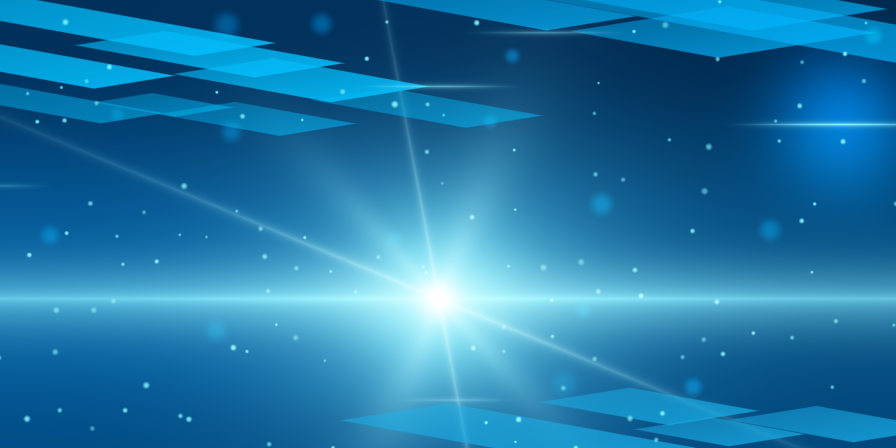
Reproduce this background procedurally as a Shadertoy shader.

```glsl
// A blue horizon with a bright star flare, translucent slanted plates and drifting sparks.
// Light is layered with a screen blend; plates are sheared boxes and sparks are
// hashed cells. Coordinates run 0..2 across and 0..1 upward on a 2:1 canvas.

vec3 screen(vec3 base, vec3 light) {
    return 1.0 - (1.0 - base) * (1.0 - clamp(light, 0.0, 1.0));
}

vec2 hash2(vec2 cell) {
    return fract(sin(vec2(dot(cell, vec2(127.1, 311.7)), dot(cell, vec2(269.5, 183.3)))) * 43758.5);
}

// Thin ray through the origin, fading along its length
float ray(vec2 q, vec2 dir, float width, float reach) {
    float across = abs(q.x * dir.y - q.y * dir.x);
    return exp(-across / width - abs(dot(q, dir)) / reach);
}

// Soft wedge of light that widens away from the origin
float fan(vec2 q, vec2 dir, float spread, float reach) {
    float r = length(q);
    float across = (q.x * dir.y - q.y * dir.x) / (r + 0.03);
    return exp(-across * across / (spread * spread) - r * r / (reach * reach));
}

// Horizontal lens streak
float streak(vec2 q, float halfLength) {
    return exp(-abs(q.y) * 260.0) * smoothstep(halfLength, 0.0, abs(q.x));
}

// Slanted plate: xy = right tip, zw = lengths of its falling and rising edges
float plate(vec2 p, vec4 shape) {
    vec2 q = shape.xy - p;
    float rise = (q.y + 0.18 * q.x) / 0.34;
    vec2 st = vec2(q.x - rise, rise);
    vec2 d = abs(st - 0.5 * shape.zw) - 0.5 * shape.zw;
    float soft = 2.5 / iResolution.y;
    float sheen = 1.0 - 0.3 * clamp(st.x / shape.z, 0.0, 1.0);
    return sheen * smoothstep(soft, -soft, max(d.x, d.y));
}

// One randomly placed round light per grid cell
float sparks(vec2 p, float scale, float radius, float density, float seed) {
    vec2 cell = floor(p * scale);
    vec2 rnd = hash2(cell + seed);
    vec2 pick = hash2(cell + seed + 37.0);
    float size = radius * mix(0.6, 1.2, pick.y);
    float d = length(p * scale - cell - mix(vec2(0.25), vec2(0.75), rnd)) / scale;
    return step(pick.x, density) * smoothstep(size, size * 0.15, d) * mix(0.5, 1.0, rnd.x);
}

void mainImage(out vec4 fragColor, in vec2 fragCoord) {
    vec2 p = fragCoord / iResolution.xy * vec2(2.0, 1.0);
    vec2 q = p - vec2(0.98, 0.333);
    float r = length(q);

    // Sky and floor
    vec3 col = mix(vec3(0.005, 0.35, 0.60), vec3(0.0, 0.19, 0.36), smoothstep(0.42, 0.92, p.y));
    col *= 1.0 - 0.18 * smoothstep(0.9, 1.9, p.x);
    col = mix(col, vec3(0.0, 0.27, 0.48), 0.6 * smoothstep(0.22, 0.0, p.y));

    // Horizon band and central halo
    float band = 0.42 * exp(-q.y * q.y * 130.0) + 0.20 * exp(-abs(q.y) * 10.0)
               + 0.38 * exp(-abs(q.y) * 60.0);
    col = screen(col, vec3(0.50, 0.85, 0.96) * band * (0.78 + 0.3 * exp(-q.x * q.x * 3.0)));
    vec2 wide = q * vec2(0.8, 1.0);
    float halo = 0.50 * exp(-dot(wide, wide) * 9.0) + 0.55 * exp(-r * r * 30.0);
    col = screen(col, vec3(0.48, 0.86, 0.96) * halo);

    // Wide fans, then narrow rays
    float fans = 0.28 * fan(q, vec2(-0.68, 0.733), 0.13, 0.42)
               + 0.34 * fan(q, vec2(0.37, 0.929), 0.22, 0.42);
    col = screen(col, vec3(0.50, 0.85, 0.96) * fans);
    float rays = 0.65 * ray(q, vec2(-0.924, 0.383), 0.008, 0.60)
               + 0.60 * ray(q, vec2(-0.184, 0.983), 0.006, 0.50);
    col = screen(col, vec3(0.65, 0.93, 1.0) * rays);

    // Blue lamp at the right
    vec2 lamp = p - vec2(1.88, 0.722);
    col = screen(col, vec3(0.0, 0.36, 0.74) * exp(-dot(lamp, lamp) * 42.0));

    // Plates: upper left, then upper right and lower right
    vec4 leftPlates[8] = vec4[8](
        vec4(0.615, 0.904, 0.80, 0.18), vec4(0.39, 0.831, 0.60, 0.18),
        vec4(0.768, 0.859, 0.40, 0.20), vec4(0.958, 0.807, 0.35, 0.22),
        vec4(0.52, 0.76, 0.18, 0.13), vec4(0.794, 0.724, 0.27, 0.17),
        vec4(1.21, 0.742, 0.34, 0.17), vec4(0.365, 0.747, 0.50, 0.14));
    vec4 rightPlates[8] = vec4[8](
        vec4(1.42, 0.964, 0.45, 0.20), vec4(2.25, 0.90, 0.90, 0.25),
        vec4(1.953, 0.927, 0.33, 0.35), vec4(1.98, 0.98, 0.40, 0.30),
        vec4(1.55, 0.001, 0.55, 0.24), vec4(1.693, 0.083, 0.287, 0.20),
        vec4(1.797, 0.031, 0.21, 0.17), vec4(2.10, 0.044, 0.277, 0.195));
    for (int i = 0; i < 8; i++) {
        vec4 a = leftPlates[i];
        vec4 b = rightPlates[i];
        float strength = mix(0.52, 0.88, smoothstep(0.76, 0.80, a.y));
        col = mix(col, vec3(0.01, 0.74, 0.98), strength * plate(p, a));
        vec3 tint = mix(vec3(0.10, 0.70, 0.92), vec3(0.01, 0.70, 0.98), step(0.5, b.y));
        col = mix(col, tint, 0.70 * plate(p, b));
    }

    // Lens streaks
    float streaks = 1.0 * streak(lamp, 0.28) + 0.5 * streak(p - vec2(1.22, 0.927), 0.20)
                  + 0.6 * streak(p - vec2(0.98, 0.807), 0.20) + 0.3 * streak(p - vec2(0.0, 0.585), 0.13)
                  + 0.4 * streak(p - vec2(1.02, 0.107), 0.15);
    col = screen(col, vec3(0.55, 0.92, 1.0) * streaks);

    // Soft bokeh and fine sparks
    col = screen(col, vec3(0.0, 0.26, 0.46) * sparks(p, 5.0, 0.035, 0.30, 3.0));
    float fine = sparks(p, 11.0, 0.009, 0.20, 11.0) + sparks(p + 0.03, 15.0, 0.007, 0.15, 23.0);
    col = screen(col, vec3(0.50, 0.92, 0.98) * fine);

    // White-hot core
    float core = 0.70 * exp(-r * r * 450.0) + 0.50 * exp(-r * 13.0);
    col = screen(col, vec3(0.92, 0.99, 1.0) * core);
    fragColor = vec4(col, 1.0);
}
```
